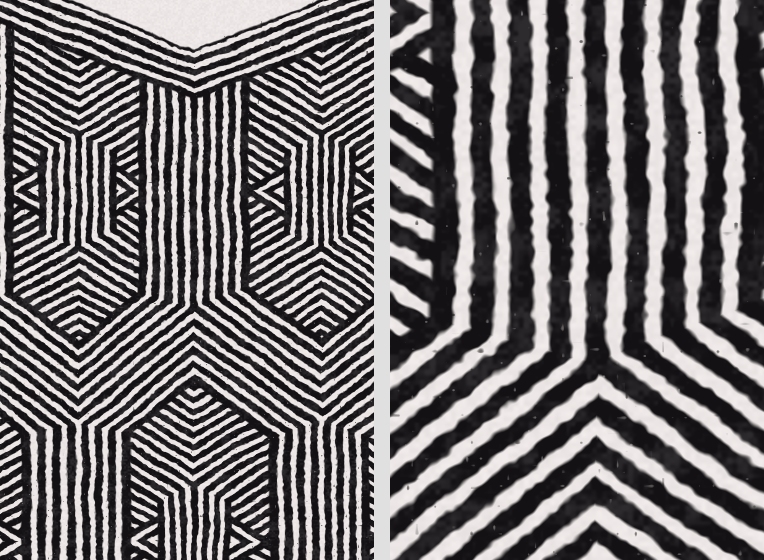
Left: the whole. Right: its middle third, enlarged.
Write a WebGL 2 fragment shader that draws this pattern.

```glsl
#version 300 es
precision highp float;
uniform vec2 u_resolution;
out vec4 outColor;

// Colours
const vec3 INK = vec3(0.075, 0.065, 0.075);
const vec3 WORN_INK = vec3(0.18, 0.17, 0.18);
const vec3 CLOTH = vec3(0.95, 0.93, 0.925);

// Layout, with y measured down from the top and the canvas HEIGHT units tall
const float HEIGHT = 7.68;
const float CENTER_X = 2.66;
const vec2 HALF_REPEAT = vec2(1.58, 1.75);   // left, right of the centre
const vec2 SLOPE = vec2(0.82, 0.72);         // left, right diagonals
const vec2 FOLD_SCALE = vec2(0.92, 1.10);    // stretch past the side axes
const float UPPER_CELL_Y = 2.62;
const float LOWER_CELL_Y = 7.42;
const float FORK_Y = 4.22;
const float COLUMN_PITCH = 0.174;
const float LOWER_PITCH = 0.186;
const float DIAGONAL_PITCH = 0.195;
const float UPPER_RIM = -4.0;                // stripe index at the cell rims
const float LOWER_RIM = 5.0;

// Top band
const float BAND_TOP = 0.68;
const float BAND_PITCH = 0.16;
const float BAND_STRIPES = 4.0;
const float BAND_SLOPE = 0.39;

// Cell interior
const float CELL_PITCH = 0.15;
const float CELL_DIAGONAL_PITCH = 0.165;
const float CELL_SLOPE = 0.6;
const float CELL_FORK = 0.78;
const float LENS_RIM = 3.0;

// Hand-printed look
const float GAP_HALF = 0.215;                // half of the light share of a stripe
const float EDGE_SOFT = 0.07;
const float EDGE_ROUGH = 0.16;
const float WOBBLE = 0.045;

float hash(vec2 p) {
  return fract(sin(dot(p, vec2(127.1, 311.7))) * 43758.5453);
}

float noise(vec2 p) {
  vec2 i = floor(p), f = fract(p);
  f = f * f * (3.0 - 2.0 * f);
  return mix(mix(hash(i), hash(i + vec2(1, 0)), f.x),
             mix(hash(i + vec2(0, 1)), hash(i + vec2(1, 1)), f.x), f.y);
}

// Light gaps at half-integer index; brush holds gap half-width and softness
float stripe(float index, vec2 brush) {
  float d = abs(fract(index) - 0.5);
  return smoothstep(-brush.y, brush.y, brush.x - d);
}

// Flared column with a chevron lens on each side; a = offset from axis, e = from middle
float cellPattern(float a, float e, vec2 brush) {
  float diagonal = (e - CELL_SLOPE * a - CELL_FORK) / CELL_DIAGONAL_PITCH;
  float index = max(-a / CELL_PITCH, diagonal);
  float light = stripe(max(index, -LENS_RIM), brush);
  float lensMask = smoothstep(0.28, 0.45, -LENS_RIM - index);

  // Small opposing chevrons in the heart of the lens
  float heart = (e + CELL_SLOPE * (a - LENS_RIM * CELL_PITCH)) / CELL_DIAGONAL_PITCH;
  float lens = stripe(min(heart, 2.0), brush)
             + stripe(diagonal, brush) * smoothstep(2.2, 2.4, heart);
  return light + lensMask * lens;
}

void main() {
  float px = HEIGHT / u_resolution.y;
  vec2 p = vec2(gl_FragCoord.x, u_resolution.y - gl_FragCoord.y) * px;

  // Uneven hand-drawn lines
  vec2 drift = vec2(noise(p * 2.5), noise(p * 2.5 + 40.0)) - 0.5;
  vec2 jitter = vec2(noise(p * 17.0 + 9.0), noise(p * 17.0 + 70.0)) - 0.5;
  vec2 w = p + WOBBLE * drift + 0.4 * WOBBLE * jitter;
  float rough = 0.6 * noise(p * 28.0) + 0.4 * noise(p * 5.0) - 0.5;
  vec2 brush = vec2(GAP_HALF + EDGE_ROUGH * rough, max(EDGE_SOFT, 0.75 * px / COLUMN_PITCH));

  // Mirror about the centre, then about each side axis
  float x = abs(w.x - CENTER_X);
  bool onRight = w.x > CENTER_X;
  float axis = onRight ? HALF_REPEAT.y : HALF_REPEAT.x;
  float slope = onRight ? SLOPE.y : SLOPE.x;
  float stretch = onRight ? FOLD_SCALE.y : FOLD_SCALE.x;
  float side = x < axis ? axis - x : (x - axis) * stretch;
  float q = axis - side;

  // Stripes run down the centre, along the diagonals, into the lower columns
  float index = max(-q / COLUMN_PITCH, (w.y - slope * q - FORK_Y) / DIAGONAL_PITCH);
  index = min(index, 1.5 + side / LOWER_PITCH);
  float light = stripe(clamp(index, UPPER_RIM, LOWER_RIM), brush);
  light += smoothstep(0.28, 0.45, UPPER_RIM - index)
         * cellPattern(side, abs(w.y - UPPER_CELL_Y), brush);
  light += smoothstep(0.28, 0.45, index - LOWER_RIM)
         * cellPattern(abs(q), abs(w.y - LOWER_CELL_Y), brush);

  // Chevron band and bare cloth above it
  float band = (w.y + BAND_SLOPE * x - BAND_TOP) / BAND_PITCH;
  float bandLight = stripe(clamp(band, 0.0, BAND_STRIPES), brush);
  bandLight = max(bandLight, 1.0 - smoothstep(-0.1, 0.1, band));
  light = mix(bandLight, light, smoothstep(0.2, 0.4, band - BAND_STRIPES));

  // Worn ink, stray flecks and cloth grain
  float grain = noise(p * 42.0 + 5.0);
  float wear = smoothstep(0.35, 0.9, 0.6 * noise(p * 9.0 + 20.0) + 0.4 * grain);
  vec3 ink = mix(INK, WORN_INK, wear);
  ink = mix(ink, CLOTH, 0.35 * smoothstep(0.9, 1.0, noise(p * 32.0 + 90.0)));
  float fleck = smoothstep(0.9, 0.99, noise(p * 24.0 + 60.0)) * step(-0.3, band);
  vec3 cloth = CLOTH * (1.0 - 0.05 * grain) * (1.0 - 0.55 * fleck);
  outColor = vec4(mix(ink, cloth, clamp(light, 0.0, 1.0)), 1.0);
}
```
